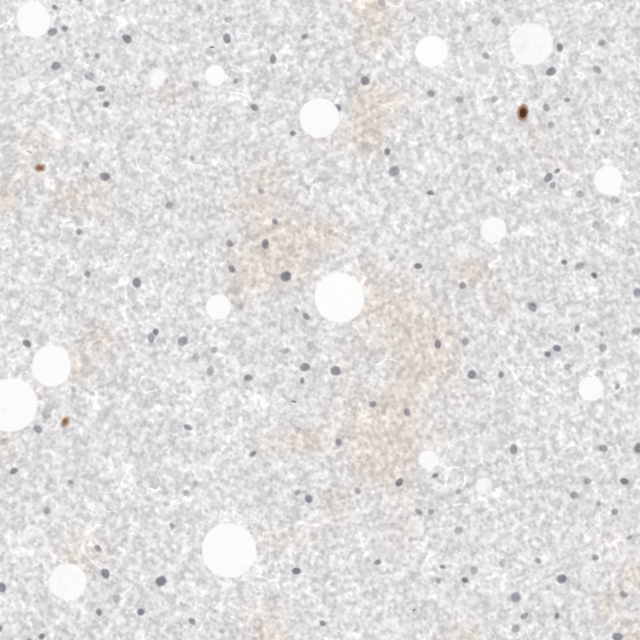
Write a three.js fragment shader that draws this texture.

```glsl
// Pale stained tissue section: fine grain, white vacuoles, grey nuclei and brown deposits.
varying vec2 vUv;

const vec3 TISSUE = vec3(0.884, 0.878, 0.882);
const vec3 VACUOLE = vec3(0.992, 0.992, 0.990);
const vec3 NUCLEUS = vec3(0.47, 0.46, 0.51);
const vec3 STAIN = vec3(0.87, 0.81, 0.75);
const vec3 DEPOSIT = vec3(0.55, 0.36, 0.23);
const vec3 DEPOSIT_CORE = vec3(0.24, 0.12, 0.09);

const float GRAIN_COARSE = 135.0;   // cells across the canvas
const float GRAIN_FINE = 225.0;
const float GRAIN_CONTRAST = 0.29;
const float THREAD_SCALE = 38.0;
const float THREAD_LIGHT = 0.085;
const float STAIN_SCALE = 7.0;
const float STAIN_AMOUNT = 0.5;

float hash(vec2 p) {
  return fract(sin(dot(p, vec2(127.1, 311.7))) * 43758.5453);
}

vec2 turn(vec2 p, float angle) {
  float c = cos(angle), s = sin(angle);
  return vec2(c * p.x - s * p.y, s * p.x + c * p.y);
}

float noise(vec2 p) {
  vec2 i = floor(p), f = fract(p);
  f = f * f * (3.0 - 2.0 * f);
  return mix(mix(hash(i), hash(i + vec2(1.0, 0.0)), f.x),
             mix(hash(i + vec2(0.0, 1.0)), hash(i + vec2(1.0, 1.0)), f.x), f.y);
}

// Coverage of jittered ovals: radius holds min and max, faint the weakest opacity.
float scatter(vec2 uv, float cells, float density, vec2 radius,
              float soft, float squash, float faint, float seed) {
  vec2 home = floor(uv * cells);
  float cover = 0.0;
  for (int y = -1; y <= 1; y++) {
    for (int x = -1; x <= 1; x++) {
      vec2 id = home + vec2(float(x), float(y));
      vec2 key = id + seed;
      if (hash(key + 3.7) > density) continue;
      vec2 centre = (id + vec2(hash(key), hash(key + 17.3))) / cells;
      vec2 d = turn(uv - centre, 6.283 * hash(key + 29.1));
      d.y *= 1.0 + squash * hash(key + 41.9);
      float size = hash(key + 53.3);
      float r = mix(radius.x, radius.y, size * sqrt(size));
      float opacity = mix(faint, 1.0, hash(key + 67.7));
      cover = max(cover, opacity * (1.0 - smoothstep(r - soft, r + soft, length(d))));
    }
  }
  return cover;
}

// Thin branching light gaps, present only in some regions.
float threads(vec2 uv) {
  vec2 p = uv * THREAD_SCALE;
  p += 0.7 * vec2(noise(p * 1.9 + 5.0), noise(p * 1.9 + 31.0));
  float ridge = 1.0 - smoothstep(0.0, 0.085, abs(noise(turn(p, 0.6)) - 0.5));
  float broken = smoothstep(0.42, 0.75, noise(uv * 27.0 + 11.0));
  return ridge * broken * (0.6 + 0.6 * noise(uv * 90.0));
}

void main() {
  vec2 uv = vUv;

  // Tissue ground with two turned layers of grain
  float coarse = noise(turn(uv, 0.5) * GRAIN_COARSE + 7.0) - 0.5;
  float fine = noise(turn(uv, 1.2) * GRAIN_FINE + 19.0) - 0.5;
  float grain = 0.52 * coarse + 0.48 * fine;
  float cloud = noise(uv * 9.0 + 23.0) - 0.5;
  vec3 ground = TISSUE + 0.018 * cloud;

  // Soft tan stains
  float patches = 0.65 * noise(uv * STAIN_SCALE + 43.0) + 0.35 * noise(uv * 19.0 + 61.0);
  ground = mix(ground, STAIN, STAIN_AMOUNT * smoothstep(0.61, 0.88, patches));

  vec3 color = ground + GRAIN_CONTRAST * grain * vec3(1.0, 1.0, 0.97);
  color += THREAD_LIGHT * threads(uv);

  // Nuclei, denser in some regions
  float crowd = 0.55 * smoothstep(0.15, 0.85, noise(uv * 6.0 + 71.0)) + 0.2;
  crowd = floor(crowd * 8.0) / 8.0;
  float nuclei = scatter(uv, 21.0, crowd, vec2(0.0045, 0.0085), 0.0028, 0.5, 0.25, 101.0);
  color = mix(color, NUCLEUS + 0.12 * grain, 0.9 * nuclei);

  // Brown deposits with dark cores
  float halo = scatter(uv, 6.0, 0.24, vec2(0.008, 0.014), 0.004, 0.6, 0.4, 211.0);
  float core = scatter(uv, 6.0, 0.24, vec2(0.005, 0.009), 0.003, 0.6, 0.2, 211.0);
  color = mix(color, DEPOSIT + 0.3 * grain, 0.8 * halo);
  color = mix(color, DEPOSIT_CORE, core * core);

  // White vacuoles: large clear ones and small faint ones
  float vacuoles = scatter(uv, 5.0, 0.55, vec2(0.016, 0.045), 0.0024, 0.12, 0.85, 307.0);
  float droplets = scatter(uv, 6.0, 0.22, vec2(0.009, 0.017), 0.004, 0.2, 0.45, 401.0);
  color = mix(color, VACUOLE, max(vacuoles, droplets));

  gl_FragColor = vec4(clamp(color, 0.0, 1.0), 1.0);
}
```
